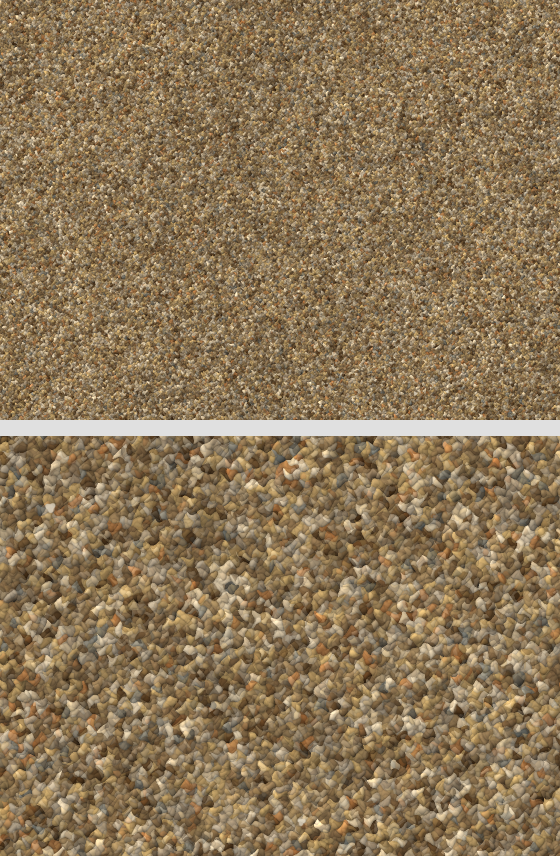
Top: the whole. Bottom: its middle third, enlarged.
Give the GLSL for this texture, as a Shadertoy shader.

```glsl
// Dry beach sand: tightly packed, tiny uneven grains in tan, brown, rust and slate.
// Two sizes of cellular grains are blended, each with a colour and a tilted facet;
// coarser cells and layered sines add soft clumps, hollows and broad light.

const float GRAINS = 142.0;         // large grains per canvas height
const float FINE_GRAINS = 215.0;    // small grains per canvas height
const float FINE_SHARE = 0.36;      // how much the small grains show
const float CLUMPS = 26.0;          // clumps per canvas height
const float PEBBLES = 24.0;         // candidate cells for pale specks
const float PEBBLE_CHANCE = 0.035;
const float CREVICE_LIGHT = 0.80;   // brightness in the gaps between grains
const float FACET_TILT = 0.42;      // light change across one grain
const float GRAIN_WARP = 0.20;      // unevenness of grain outlines
const float CLUMP_DEPTH = 0.18;
const float BROAD_DEPTH = 0.016;
const float CONTRAST = 1.20;
const float EXPOSURE = 1.07;
const vec2 LIGHT_DIR = vec2(-0.6, 0.8);
const vec3 MEAN_SAND = vec3(0.54, 0.455, 0.335);
const vec3 PALE_SPECK = vec3(0.88, 0.84, 0.76);
const int AA = 2;                   // samples per pixel side

const int KINDS = 8;
const vec3 GRAIN_COLOR[KINDS] = vec3[KINDS](
    vec3(0.53, 0.44, 0.31), vec3(0.44, 0.35, 0.24),
    vec3(0.66, 0.55, 0.36), vec3(0.61, 0.55, 0.46),
    vec3(0.76, 0.69, 0.57), vec3(0.33, 0.24, 0.14),
    vec3(0.60, 0.41, 0.24), vec3(0.40, 0.39, 0.35));
const float GRAIN_SHARE[KINDS] = float[KINDS](
    0.24, 0.19, 0.17, 0.15, 0.11, 0.07, 0.04, 0.03);

vec3 hash3(vec2 p) {
    vec3 q = fract(p.xyx * vec3(0.1031, 0.1030, 0.0973));
    q += dot(q, q.yxz + 33.33);
    return fract((q.xxy + q.yzz) * q.zyx);
}

// Nearest site: offset to it, its cell id, and the two smallest distances.
void cells(vec2 p, out vec2 offset, out vec2 id, out vec2 dist) {
    vec2 base = floor(p);
    dist = vec2(8.0);
    for (int y = -1; y <= 1; y++)
    for (int x = -1; x <= 1; x++) {
        vec2 cell = base + vec2(x, y);
        vec2 d = p - cell - hash3(cell).xy;
        float len = length(d);
        if (len < dist.x) {
            dist = vec2(len, dist.x);
            offset = d;
            id = cell;
        } else dist.y = min(dist.y, len);
    }
}

vec3 pickGrain(float pick) {
    float total = 0.0;
    for (int i = 0; i < KINDS; i++) {
        total += GRAIN_SHARE[i];
        if (pick < total) return GRAIN_COLOR[i];
    }
    return GRAIN_COLOR[0];
}

vec3 grainLayer(vec2 p) {
    vec2 offset, id, dist;
    p += GRAIN_WARP * sin(p.yx * vec2(2.9, 3.7) + 2.0 * sin(p * 0.83));
    cells(p, offset, id, dist);
    vec3 rnd = hash3(id + 317.0);
    vec3 color = pickGrain(rnd.x) * mix(0.87, 1.13, rnd.y);
    float facet = 1.0 + FACET_TILT * dot(offset, LIGHT_DIR) * (0.3 + 1.4 * rnd.z);
    float body = smoothstep(0.0, 0.45, dist.y - dist.x);
    return color * facet * mix(CREVICE_LIGHT, 1.0, body);
}

// Soft diagonal clumps and hollows over gentle, wide undulations.
float relief(vec2 uv) {
    vec2 along = normalize(vec2(0.85, 0.5));
    vec2 p = vec2(dot(uv, along) * 0.65, dot(uv, vec2(-along.y, along.x)));
    p += 0.012 * sin(p.yx * vec2(31.0, 43.0) + 1.7 * sin(p * 17.0));
    vec2 offset, id, dist;
    cells(p * CLUMPS + 90.0, offset, id, dist);
    float clump = 0.42 - dist.x + 0.2 * dot(offset, LIGHT_DIR);
    float broad = sin(p.y * 11.0 + 2.0 * sin(p.x * 5.0))
                + sin(p.x * 8.0 - p.y * 5.0 + 1.3)
                + 0.7 * sin(p.y * 27.0 + 3.0 * sin(p.x * 9.0 + 0.6));
    return 1.0 + CLUMP_DEPTH * clump + BROAD_DEPTH * broad;
}

// Rare, larger pale grains with slightly uneven outlines.
float speckMask(vec2 uv, float pixel) {
    vec2 p = uv * PEBBLES;
    vec2 cell = floor(p);
    vec3 rnd = hash3(cell + 711.0);
    vec2 d = p - cell - mix(vec2(0.25), vec2(0.75), rnd.yz);
    float angle = atan(d.y, d.x);
    float radius = mix(0.05, 0.10, rnd.y) * (1.0 + 0.22 * sin(3.0 * angle + 40.0 * rnd.z));
    float edge = pixel * PEBBLES;
    float inside = 1.0 - smoothstep(-edge, edge, length(d) - radius);
    return inside * step(rnd.x, PEBBLE_CHANCE);
}

void mainImage(out vec4 fragColor, in vec2 fragCoord) {
    float pixel = 1.0 / iResolution.y;
    vec2 uv = fragCoord * pixel;

    // Average both grain sizes over the pixel
    vec3 sand = vec3(0.0);
    for (int y = 0; y < AA; y++)
    for (int x = 0; x < AA; x++) {
        vec2 p = uv + ((vec2(x, y) + 0.5) / float(AA) - 0.5) * pixel;
        sand += mix(grainLayer(p * GRAINS + 40.0), grainLayer(p * FINE_GRAINS + 531.0), FINE_SHARE);
    }
    sand *= EXPOSURE / float(AA * AA);
    sand = (MEAN_SAND + (sand - MEAN_SAND) * CONTRAST) * relief(uv);

    sand = mix(sand, PALE_SPECK, 0.8 * speckMask(uv, pixel));
    fragColor = vec4(clamp(sand, 0.0, 1.0), 1.0);
}
```
